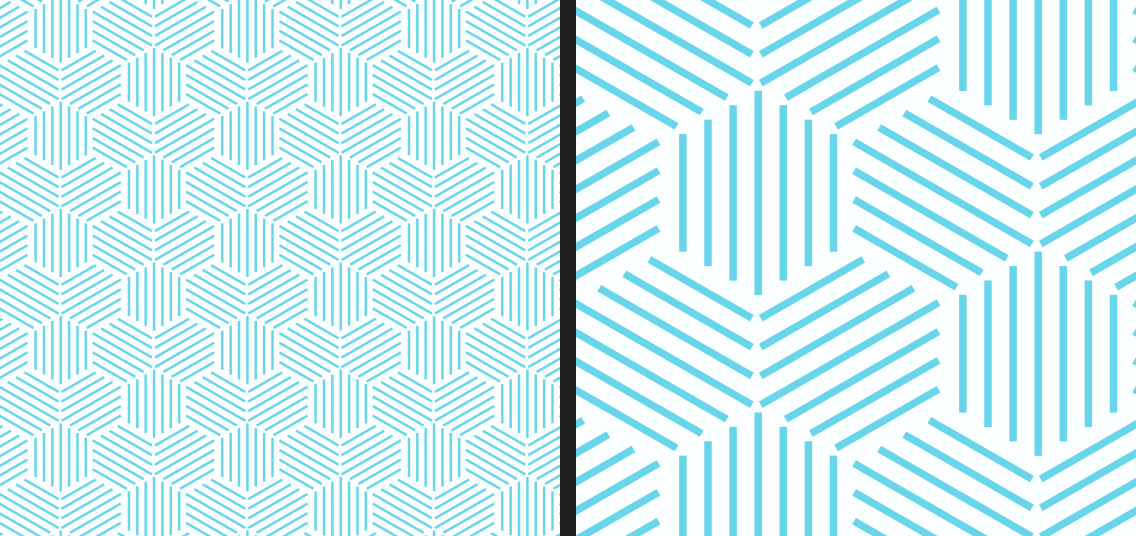
Left: the whole. Right: its middle third, enlarged.
A WebGL 1 fragment shader for this pattern:

```glsl
precision mediump float;
// Hexagons in three orientations, each filled with seven parallel cyan bars.

uniform vec2 u_resolution;

const float ROW_HEIGHT = 0.8660254; // row step for hexagons one unit wide
const float COLUMNS = 9.0;
const float ROWS = 10.0;

// Center of the pointy-topped hexagon containing p.
vec2 hexCenter(vec2 p) {
  vec2 cell = vec2(1.0, 2.0 * ROW_HEIGHT);
  vec2 a = floor(p / cell + 0.5) * cell;
  vec2 b = (floor(p / cell) + 0.5) * cell;
  return dot(p - a, p - a) < dot(p - b, p - b) ? a : b;
}

// Direction of the bars, cycling through three along each row.
vec2 barDirection(vec2 center) {
  float row = floor(center.y / ROW_HEIGHT + 0.5);
  float kind = mod(floor(center.x - 1.5 * row + 0.5), 3.0);
  if (kind < 0.5) return vec2(0.0, 1.0);
  return vec2(ROW_HEIGHT, kind < 1.5 ? -0.5 : 0.5);
}

// Coverage of seven square-ended bars whose lengths follow the hexagon.
float barCoverage(vec2 q, vec2 direction, float pixel) {
  float spacing = 0.1345;
  float along = dot(q, direction);
  float across = dot(q, vec2(-direction.y, direction.x));
  float index = clamp(floor(across / spacing + 0.5), -3.0, 3.0);
  float halfLength = 0.55 - abs(index) * spacing * 0.57735;
  float side = abs(across - index * spacing) - 0.02;
  float end = abs(along) - halfLength;
  return clamp(0.5 - side / pixel, 0.0, 1.0) * clamp(0.5 - end / pixel, 0.0, 1.0);
}

void main() {
  vec2 uv = gl_FragCoord.xy / u_resolution;
  vec2 p = uv * vec2(COLUMNS, ROWS * ROW_HEIGHT) - vec2(0.976, 1.467 * ROW_HEIGHT);

  vec2 center = hexCenter(p);
  vec2 direction = barDirection(center);
  vec2 q = p - center;
  q.x += 0.01 * step(0.1, direction.x); // slanted bars sit slightly left

  float bars = barCoverage(q, direction, COLUMNS / u_resolution.x);
  vec3 color = mix(vec3(0.99, 1.0, 1.0), vec3(0.41, 0.835, 0.92), bars);
  gl_FragColor = vec4(color, 1.0);
}
```
